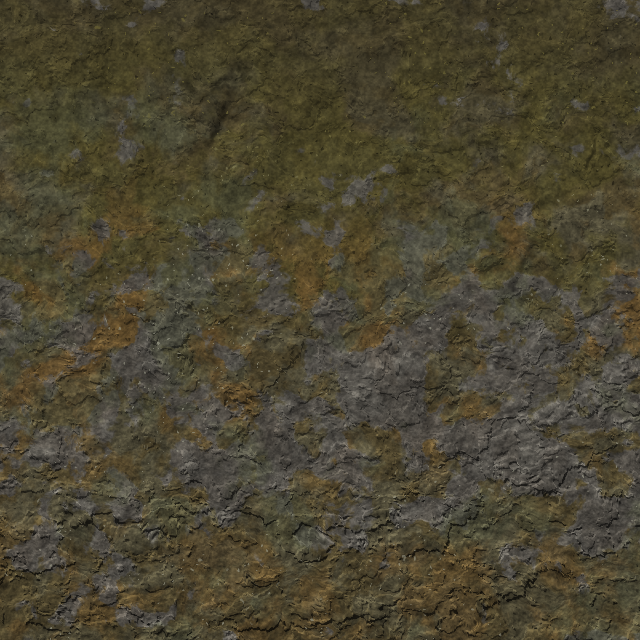
Give the GLSL for this texture, as a WebGL 2 fragment shader.

```glsl
#version 300 es
precision highp float;

uniform vec2 u_resolution;
out vec4 fragColor;

const vec3 DARK_OLIVE = vec3(0.235, 0.212, 0.140);
const vec3 GREY_OLIVE = vec3(0.300, 0.282, 0.212);
const vec3 MOSS = vec3(0.285, 0.265, 0.135);
const vec3 EARTH = vec3(0.295, 0.260, 0.170);
const vec3 OCHRE = vec3(0.390, 0.295, 0.160);
const vec3 STONE = vec3(0.295, 0.285, 0.275);
const vec3 PALE_STONE = vec3(0.385, 0.375, 0.355);
const vec3 LICHEN = vec3(0.290, 0.300, 0.225);
const vec3 SPECK = vec3(0.600, 0.600, 0.530);
const vec2 LIGHT_STEP = vec2(-0.0012, 0.0026);
const float WARP = 0.035;
const float GRAIN = 0.42;

float hash(vec2 p) {
    vec3 q = fract(p.xyx * vec3(0.1031, 0.1030, 0.0973));
    q += dot(q, q.yzx + 33.33);
    return fract((q.x + q.y) * q.z);
}

float noise(vec2 p) {
    vec2 i = floor(p), f = fract(p);
    f = f * f * (3.0 - 2.0 * f);
    return mix(mix(hash(i), hash(i + vec2(1, 0)), f.x),
               mix(hash(i + vec2(0, 1)), hash(i + vec2(1, 1)), f.x), f.y);
}

float fbm(vec2 p) {
    float sum = 0.0, amp = 0.5;
    for (int i = 0; i < 6; i++) {
        sum += amp * noise(p);
        p = mat2(1.6, 1.2, -1.2, 1.6) * p + 17.3;
        amp *= 0.56;
    }
    return sum / 1.10;
}

// Crust of broken plates: soft lumps plus two levels of sharp ledges
float crust(vec2 p) {
    float lumps = fbm(p * vec2(15.0, 19.0) + 60.0);
    float chips = fbm(p * vec2(34.0, 42.0) + 91.0);
    return lumps + chips * 0.7 + 0.24 * smoothstep(0.55, 0.58, lumps)
         + 0.14 * smoothstep(0.57, 0.61, chips);
}

// Small irregular dots, present in a given share of the cells
float specks(vec2 p, float cells, float share) {
    p *= cells;
    p += 0.5 * vec2(noise(p * 2.0), noise(p * 2.0 + 31.0));
    vec2 id = floor(p);
    vec2 centre = 0.3 + 0.4 * vec2(hash(id + 3.0), hash(id + 8.0));
    float radius = mix(0.12, 0.30, hash(id + 14.0));
    float dotMask = 1.0 - smoothstep(radius * 0.4, radius, length(fract(p) - centre));
    return dotMask * step(1.0 - share, hash(id + 21.0));
}

// Sparse slanted grooves
float grooves(vec2 p) {
    vec2 along = mat2(0.83, 0.56, -0.56, 0.83) * p;
    float line = abs(noise(along * vec2(16.0, 4.0) + 5.0) - 0.5);
    float gate = smoothstep(0.60, 0.74, fbm(p * 5.0 + 44.0));
    return (1.0 - smoothstep(0.0, 0.06, line)) * gate;
}

void main() {
    vec2 p = gl_FragCoord.xy / u_resolution;
    vec2 q = p + WARP * (vec2(fbm(p * 15.0), fbm(p * 15.0 + 40.0)) - 0.5);
    float broad = fbm(p * 4.0 + 12.0) - 0.5;
    float y = p.y + 0.20 * broad;

    // Ground from dark top to earthy foot
    float mottle = fbm(q * 30.0 + 7.0);
    vec3 color = mix(EARTH, GREY_OLIVE, smoothstep(0.40, 0.60, mottle));
    color = mix(color, DARK_OLIVE, 0.72 * smoothstep(0.68, 0.92, y));
    color = mix(color, DARK_OLIVE, 0.30 * (1.0 - smoothstep(0.02, 0.20, y)));

    // Moss
    float mossBand = smoothstep(0.40, 0.64, y) * (1.0 - 0.55 * smoothstep(0.80, 0.98, y));
    float moss = smoothstep(0.38, 0.60, fbm(q * 12.0 + 23.0));
    color = mix(color, MOSS, 0.70 * moss * mossBand);

    // Ochre stains
    float ochreBand = smoothstep(0.16, 0.46, y) * (1.0 - smoothstep(0.58, 0.74, y));
    ochreBand = max(ochreBand, 0.6 * (1.0 - smoothstep(0.12, 0.26, y)));
    float ochre = smoothstep(0.47, 0.62, fbm(q * 15.0 + 71.0) + 0.2 * broad);
    color = mix(color, OCHRE, 0.70 * ochre * ochreBand);

    // Bare stone in small ragged patches with paler rims
    float stoneBand = smoothstep(0.02, 0.28, y) * (1.0 - smoothstep(0.45, 0.74, y));
    float patches = 0.65 * fbm(q * 25.0 + 35.0) + 0.35 * fbm(q * 10.0 + 64.0);
    float cover = patches + 0.17 * stoneBand - 0.645;
    float stone = smoothstep(-0.02, 0.04, cover);
    float rim = stone * (1.0 - smoothstep(0.02, 0.07, cover));
    vec3 stoneTone = mix(STONE, PALE_STONE, 0.30 * rim + 0.5 * smoothstep(0.48, 0.68, mottle));
    color = mix(color, stoneTone, 0.82 * stone);

    // Thin green lichen
    float lichen = smoothstep(0.52, 0.66, fbm(q * 11.0 + 83.0));
    color = mix(color, LICHEN, 0.50 * lichen * (1.0 - smoothstep(0.75, 0.95, y)));

    // Relief and shadowed ledges, rougher toward the foot
    float rough = mix(1.0, 0.40, smoothstep(0.08, 0.75, y));
    float slope = crust(q) - crust(q + LIGHT_STEP);
    color *= 1.0 + rough * clamp(slope * 2.8, -0.70, 0.40);
    color *= 1.0 - 0.40 * grooves(q) * smoothstep(0.45, 0.70, p.y);

    // Grain and pits
    float grain = 0.55 * noise(p * 190.0) + 0.45 * noise(p * 400.0 + 9.0);
    color *= 1.0 + GRAIN * (grain - 0.5) + 0.60 * (fbm(p * 60.0) - 0.5);
    color *= 1.0 - 0.35 * specks(p + 0.37, 110.0, 0.08);

    // Pale specks in loose clusters
    float cluster = smoothstep(0.42, 0.62, fbm(p * 8.0 + 52.0));
    float dots = max(specks(p, 130.0, 0.08), 0.9 * specks(p + 0.61, 75.0, 0.03));
    vec3 speckTone = mix(SPECK, MOSS * 1.6, smoothstep(0.60, 0.85, p.y));
    color = mix(color, speckTone, 0.65 * dots * cluster);

    fragColor = vec4(clamp(color, 0.0, 1.0), 1.0);
}
```
